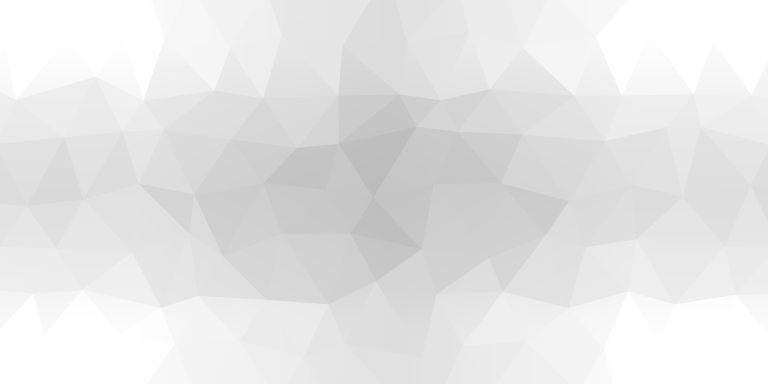
Write a WebGL 1 fragment shader that draws this background.

```glsl
precision highp float;
// Pale low-poly background: a jittered, staggered lattice is split into
// triangles, each shaded by a grey cross of two soft bands that is darkest
// where the bands overlap and fades to white in the corners.

uniform vec2 u_resolution;

// All lengths are in canvas heights, measured from the centre.
const vec2 CELL = vec2(0.155, 0.135);     // lattice spacing
const float JITTER = 0.56;                // vertex scatter, in cells
const vec2 BAND_REACH = vec2(0.61, 0.32); // half extent of upright, level band
const vec2 BAND_PEAK = vec2(0.125, 0.140);// darkness on the band axis
const vec2 BAND_RIM = vec2(0.018, 0.034); // darkness at the band border
const float RIM_START = 0.90;             // where the border fade begins
const float RIM_END = 1.06;               // where the border fade ends
const float FACET_VARIATION = 0.12;       // relative change between facets
const float FACET_SLOPE = 0.2;            // gradient kept inside a facet

float hash(vec2 p) {
  vec3 q = fract(vec3(p.xyx) * 0.1031);
  q += dot(q, q.yzx + 33.33);
  return fract((q.x + q.y) * q.z);
}

float cross2(vec2 a, vec2 b) {
  return a.x * b.y - a.y * b.x;
}

// Lattice point with odd rows shifted by half a cell.
vec2 vertex(vec2 id) {
  vec2 scatter = vec2(hash(id + 71.3), hash(id + 138.7)) - 0.5;
  float stagger = 0.5 * mod(id.y, 2.0);
  return (id + vec2(stagger, 0.0) + JITTER * scatter) * CELL;
}

// Sum of the two bands, each falling off from its axis to its border.
float darkness(vec2 p) {
  vec2 t = abs(p) / BAND_REACH;
  vec2 inside = 1.0 - smoothstep(RIM_START, RIM_END, t);
  vec2 band = mix(BAND_PEAK, BAND_RIM, min(t, 1.0)) * inside;
  return band.x + band.y;
}

// Signed distance to the line a-b, positive on its right side.
float edgeDistance(vec2 p, vec2 a, vec2 b) {
  vec2 edge = b - a;
  return cross2(p - a, edge) / max(length(edge), 1e-4);
}

// Returns (grey * coverage, coverage) of a counter-clockwise triangle.
vec2 facet(vec2 p, vec2 a, vec2 b, vec2 c, float seed) {
  float d = max(edgeDistance(p, a, b),
                max(edgeDistance(p, b, c), edgeDistance(p, c, a)));
  float coverage = clamp(0.5 - d * u_resolution.y, 0.0, 1.0);
  vec2 centre = (a + b + c) / 3.0;
  float shade = darkness(mix(centre, p, FACET_SLOPE));
  shade *= 1.0 + FACET_VARIATION * (2.0 * seed - 1.0);
  return vec2(1.0 - shade, 1.0) * coverage;
}

// Splits one lattice cell along its Delaunay diagonal.
vec2 cellFacets(vec2 p, vec2 id) {
  vec2 a = vertex(id);
  vec2 b = vertex(id + vec2(1.0, 0.0));
  vec2 c = vertex(id + vec2(1.0, 1.0));
  vec2 d = vertex(id + vec2(0.0, 1.0));
  float seed1 = hash(id + 211.9);
  float seed2 = hash(id + 307.1);
  // Sine of the summed angles at b and d: positive when they stay below pi.
  float angleSum = cross2(c - b, a - b) * dot(a - d, c - d)
                 + dot(c - b, a - b) * cross2(a - d, c - d);
  if (angleSum > 0.0) {
    return facet(p, a, b, c, seed1) + facet(p, a, c, d, seed2);
  }
  return facet(p, a, b, d, seed1) + facet(p, b, c, d, seed2);
}

void main() {
  vec2 p = (gl_FragCoord.xy - 0.5 * u_resolution) / u_resolution.y;
  vec2 home = floor(p / CELL);

  // Gather the neighbouring cells that may reach this point.
  vec2 sum = vec2(0.0);
  for (int j = -1; j <= 1; j++) {
    for (int i = -2; i <= 1; i++) {
      sum += cellFacets(p, home + vec2(float(i), float(j)));
    }
  }
  float grey = sum.y > 0.001 ? sum.x / sum.y : 1.0 - darkness(p);
  gl_FragColor = vec4(vec3(grey), 1.0);
}
```
